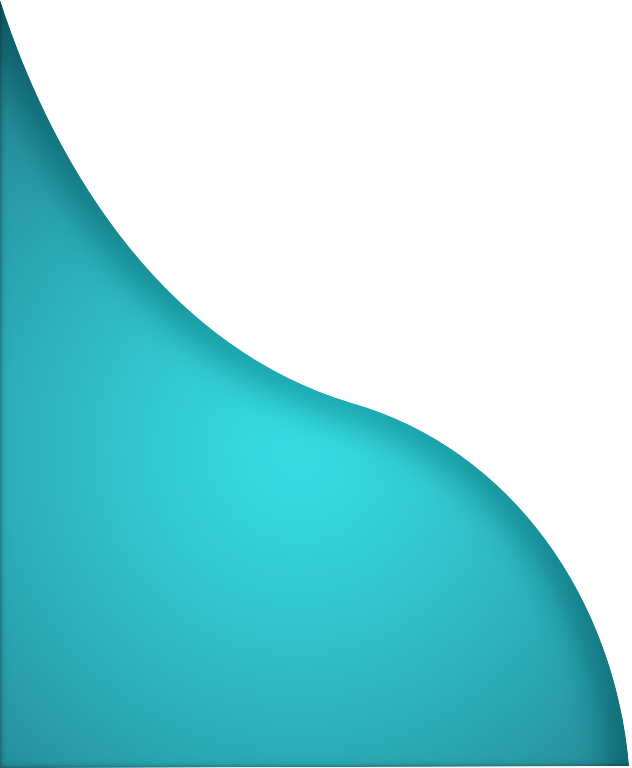
Reproduce this background procedurally as a WebGL 1 fragment shader.

```glsl
precision highp float;
// A teal S-curved hill rising to the left edge on a white ground.
// Two cubic curves are walked as short segments for a signed distance,
// which drives the edge and an inner shadow over a radial gradient.

uniform vec2 u_resolution;

vec2 cubic(vec2 a, vec2 b, vec2 c, vec2 d, float t) {
  float s = 1.0 - t;
  return s * s * s * a + 3.0 * s * s * t * b + 3.0 * s * t * t * c + t * t * t * d;
}

// Upper concave sweep for t in 0..1, lower convex shoulder for t in 1..2.
vec2 outline(float t) {
  vec2 joint = vec2(0.4583, 0.4753);
  if (t < 1.0) {
    return cubic(vec2(0.0, 1.0), vec2(0.0755, 0.767), vec2(0.224, 0.5456), joint, t);
  }
  return cubic(joint, vec2(0.6693, 0.4154), vec2(0.802, 0.2174), vec2(0.8203, 0.0026), t - 1.0);
}

// Distance to the outline, positive below it.
float hillDistance(vec2 p) {
  float nearest = 10.0;
  float side = 1.0;
  vec2 a = outline(0.0);
  for (int i = 1; i <= 64; i++) {
    vec2 b = outline(float(i) / 32.0);
    vec2 along = b - a;
    vec2 rel = p - a;
    float d = length(rel - along * clamp(dot(rel, along) / dot(along, along), 0.0, 1.0));
    if (d < nearest) {
      nearest = d;
      side = along.y * rel.x - along.x * rel.y > 0.0 ? 1.0 : -1.0;
    }
    a = b;
  }
  return nearest * side;
}

void main() {
  vec2 p = gl_FragCoord.xy / u_resolution.y;
  p.x *= 0.8242 * u_resolution.y / u_resolution.x;
  float pixel = 1.0 / u_resolution.y;

  float depth = hillDistance(p);
  float floorDepth = p.y - 0.0032 * p.x;

  // Radial glow
  float reach = length(p - vec2(0.39, 0.415)) / 0.57;
  vec3 teal = mix(vec3(0.212, 0.86, 0.882), vec3(0.145, 0.56, 0.61), pow(reach, 1.3));

  // Inner shadow under the curve, deeper far from the glow
  float inside = max(depth, 0.0) / 0.038;
  float shade = exp(-inside * inside) * (0.9 + 0.25 * min(reach, 1.2));
  teal *= mix(vec3(1.0), vec3(0.55, 0.8, 0.81), shade);

  // Thin dark rims on the left and bottom
  float rim = exp(-p.x / 0.003) + exp(-max(floorDepth, 0.0) / 0.003);
  teal *= 1.0 - 0.3 * min(rim, 1.0);

  float cover = smoothstep(-0.5, 0.5, depth / pixel) * smoothstep(-0.5, 0.5, floorDepth / pixel);
  gl_FragColor = vec4(mix(vec3(1.0), teal, cover), 1.0);
}
```
